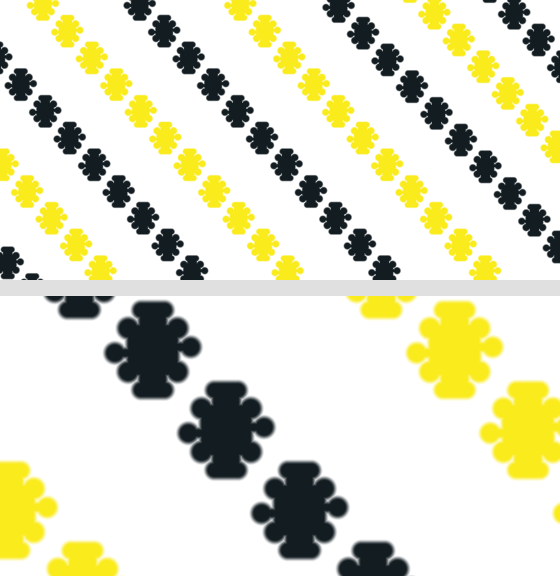
Top: the whole. Bottom: its middle third, enlarged.
A Shadertoy shader for this pattern:

```glsl
// Diagonal chains of small knobbed tiles, alternating black and yellow on white.
// Each chain repeats one distance function along a fixed step; the gaps between
// chains narrow toward the sides. Lengths are in canvas heights, y points down.

const vec3 PAPER  = vec3(1.0);
const vec3 BLACK  = vec3(0.07, 0.11, 0.13);
const vec3 YELLOW = vec3(0.98, 0.92, 0.11);

const int   CHAINS_PER_SIDE = 4;                // chains either side of the middle one
const vec2  MIDDLE     = vec2(1.0234, 0.5885);  // a tile centre on the middle chain
const vec2  TILE_STEP  = vec2(0.0874, 0.09544); // from one tile to the next
const float CHAIN_GAP  = 0.3542;                // horizontal distance between chains
const float NARROWING  = 0.00163;               // cubic loss of gap toward the sides
const vec2  DRIFT      = vec2(0.0094, -0.0026); // linear and square sideways drift
const float OUTER_SLIP = 0.33;                  // slip of outer chains, in steps
const float TILE_SIZE  = 0.0586;                // tile half height
const float SOFTNESS   = 0.0036;                // half width of the blurred edge

float boxDistance(vec2 p, vec2 halfSize) {
    vec2 d = abs(p) - halfSize;
    return length(max(d, 0.0)) + min(max(d.x, d.y), 0.0);
}

// Tile of half height 1: square body, corner lobes, flat caps and side knobs.
float tileDistance(vec2 p) {
    if (p.x < 0.0) p = -p;                      // half-turn symmetry
    vec2 a = abs(p);

    float body   = boxDistance(p, vec2(0.54));
    float corner = length(a - vec2(0.50, 0.44)) - 0.22;
    float cap    = length(vec2(max(a.x - 0.24, 0.0), a.y - 0.81)) - 0.18;
    float neck   = boxDistance(p, vec2(0.30, 0.80));
    float knob   = length(p - vec2(0.77, -0.06)) - 0.21;
    float arm    = boxDistance(p - vec2(0.40, -0.06), vec2(0.37, 0.11));

    return min(min(min(body, corner), min(cap, neck)), min(knob, arm));
}

// Horizontal offset of chain k from the middle chain.
float chainOffset(float k) {
    float side = abs(k);
    return CHAIN_GAP * k - NARROWING * k * k * k + DRIFT.x * side + DRIFT.y * k * k;
}

// Shift of the tiles along chain k, in steps.
float chainSlip(float k) {
    return OUTER_SLIP * (smoothstep(1.55, 3.0, k) - step(k, -3.5));
}

void mainImage(out vec4 fragColor, in vec2 fragCoord) {
    vec2 p = vec2(fragCoord.x, iResolution.y - fragCoord.y) / iResolution.y;
    float blur = max(SOFTNESS, 0.75 / iResolution.y);
    vec3 color = PAPER;

    for (int i = -CHAINS_PER_SIDE; i <= CHAINS_PER_SIDE; i++) {
        float k = float(i);
        vec2 start = MIDDLE + vec2(chainOffset(k), 0.0) + chainSlip(k) * TILE_STEP;

        // Nearest tile on this chain
        vec2 q = p - start;
        q -= TILE_STEP * round(dot(q, TILE_STEP) / dot(TILE_STEP, TILE_STEP));

        float d = tileDistance(q / TILE_SIZE) * TILE_SIZE;
        vec3 ink = mod(k, 2.0) < 0.5 ? BLACK : YELLOW;
        color = mix(color, ink, 1.0 - smoothstep(-blur, blur, d));
    }

    fragColor = vec4(color, 1.0);
}
```
